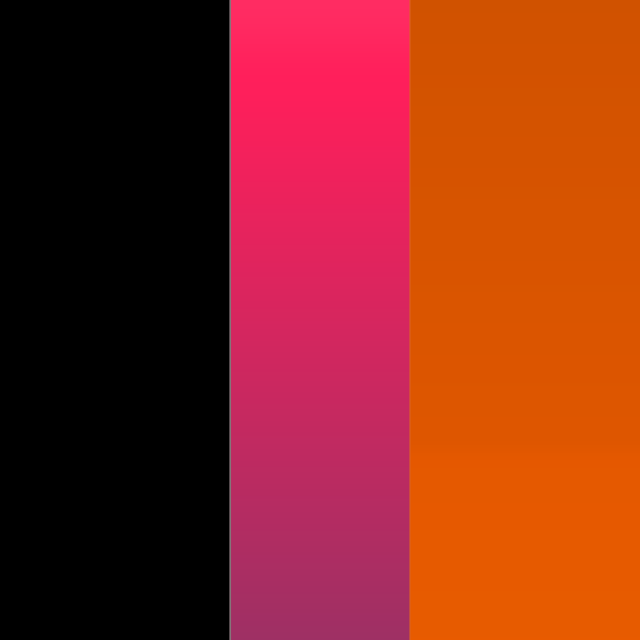
This background is drawn by a Shadertoy shader. Its source:

```glsl
// Three vertical bands: black, a pink to plum gradient, and warm orange, split by hairlines.

// Layout, in fractions of the canvas
const float LEFT_EDGE   = 0.3597;
const float RIGHT_EDGE  = 0.6406;
const float LEFT_LINE   = 0.0026;   // hairline widths
const float RIGHT_LINE  = 0.0016;
const float PINK_PEAK   = 0.86;     // height of the purest pink
const float ORANGE_STEP = 0.295;    // height of the faint tonal step

// Colours
const vec3 BLACK         = vec3(0.0);
const vec3 PLUM          = vec3(0.620, 0.188, 0.392);
const vec3 PINK          = vec3(0.998, 0.120, 0.355);
const vec3 PINK_TOP      = vec3(1.000, 0.172, 0.385);
const vec3 ORANGE_TOP    = vec3(0.816, 0.320, 0.0);
const vec3 ORANGE_MIDDLE = vec3(0.873, 0.338, 0.0);
const vec3 ORANGE_LOW    = vec3(0.897, 0.346, 0.0);
const vec3 ORANGE_BASE   = vec3(0.908, 0.358, 0.0);
const vec3 GREY_LINE     = vec3(0.520, 0.460, 0.480);
const vec3 AMBER_LINE    = vec3(0.860, 0.390, 0.140);

// Plum at the foot, pure pink near the top, a slightly paler cap
vec3 pinkBand(float height) {
    vec3 body = mix(PLUM, PINK, clamp(height / PINK_PEAK, 0.0, 1.0));
    return mix(body, PINK_TOP, smoothstep(PINK_PEAK, 1.0, height));
}

// Two gentle ramps joined by a soft step
vec3 orangeBand(float height) {
    vec3 lower = mix(ORANGE_BASE, ORANGE_LOW, clamp(height / ORANGE_STEP, 0.0, 1.0));
    vec3 upper = mix(ORANGE_MIDDLE, ORANGE_TOP,
                     clamp((height - ORANGE_STEP) / (1.0 - ORANGE_STEP), 0.0, 1.0));
    return mix(lower, upper, smoothstep(-0.02, 0.02, height - ORANGE_STEP));
}

// Smoothed coverage to the right of an edge
float rightOf(float x, float edge, float pixel) {
    return clamp((x - edge) / pixel + 0.5, 0.0, 1.0);
}

// Smoothed coverage of a vertical line
float hairline(float x, float centre, float width, float pixel) {
    return rightOf(x, centre - 0.5 * width, pixel)
         - rightOf(x, centre + 0.5 * width, pixel);
}

void mainImage(out vec4 fragColor, in vec2 fragCoord) {
    vec2 uv = fragCoord / iResolution.xy;
    float pixel = 1.0 / iResolution.x;

    // Bands
    vec3 color = mix(BLACK, pinkBand(uv.y), rightOf(uv.x, LEFT_EDGE, pixel));
    color = mix(color, orangeBand(uv.y), rightOf(uv.x, RIGHT_EDGE, pixel));

    // Separators
    color = mix(color, GREY_LINE, hairline(uv.x, LEFT_EDGE, LEFT_LINE, pixel));
    color = mix(color, AMBER_LINE, hairline(uv.x, RIGHT_EDGE, RIGHT_LINE, pixel));

    fragColor = vec4(color, 1.0);
}
```
